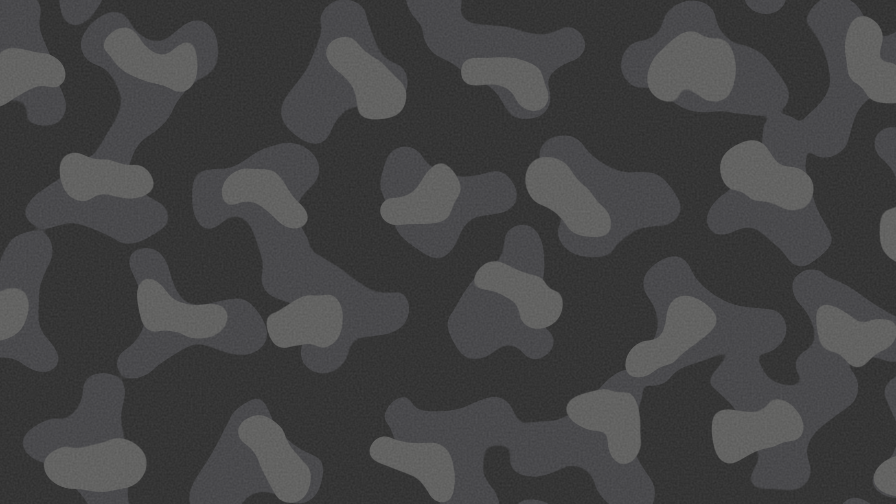
Give the GLSL for this pattern, as a WebGL 2 fragment shader.

```glsl
#version 300 es
precision highp float;

uniform vec2 u_resolution;
out vec4 outColor;

vec2 hash2(vec2 p) {
    vec3 q = fract(p.xyx * vec3(0.1031, 0.1030, 0.0973));
    q += dot(q, q.yzx + 33.33);
    return fract((q.xx + q.yz) * q.zy);
}

float gradientNoise(vec2 p) {
    vec2 i = floor(p), f = fract(p);
    vec2 u = f * f * f * (f * (f * 6.0 - 15.0) + 10.0);
    vec2 e = vec2(0.0, 1.0);
    float a = dot(hash2(i) * 2.0 - 1.0, f);
    float b = dot(hash2(i + e.yx) * 2.0 - 1.0, f - e.yx);
    float c = dot(hash2(i + e.xy) * 2.0 - 1.0, f - e.xy);
    float d = dot(hash2(i + e.yy) * 2.0 - 1.0, f - e.yy);
    return mix(mix(a, b, u.x), mix(c, d, u.x), u.y);
}

float smoothUnion(float a, float b, float k) {
    float h = max(k - abs(a - b), 0.0) / k;
    return min(a, b) - h * h * k * 0.25;
}

// Limb from the origin to tip, with its radius changing along the way
float limb(vec2 p, vec2 tip, float rootRadius, float tipRadius) {
    float h = clamp(dot(p, tip) / dot(tip, tip), 0.0, 1.0);
    return length(p - tip * h) - mix(rootRadius, tipRadius, smoothstep(0.0, 1.0, h));
}

vec2 direction(float angle) {
    return vec2(cos(angle), sin(angle));
}

// Large blob: three uneven arms around a common centre
float largeBlob(vec2 p, vec2 id) {
    float turn = hash2(id + 17.0).x * 6.2832;
    float d = 1.0;
    for (int i = 0; i < 3; i++) {
        vec2 r = hash2(id * 3.0 + vec2(float(i) * 41.0, 60.0));
        float angle = turn + float(i) * 2.094 + (r.y - 0.5) * 0.9;
        vec2 tip = direction(angle) * mix(0.07, 0.135, r.x);
        d = smoothUnion(d, limb(p, tip, 0.045, mix(0.035, 0.055, r.y)), 0.05);
    }
    return d;
}

// Small blob: two lobes joined by a bent waist
float smallBlob(vec2 p, vec2 id) {
    vec2 r = hash2(id + 91.0), s = hash2(id + 133.0);
    float angle = (r.x - 0.5) * 1.8 - 0.2;
    float bend = (r.y - 0.5) * 1.3;
    float a = limb(p, direction(angle + bend) * -0.055, 0.03, mix(0.031, 0.047, s.x));
    float b = limb(p, direction(angle - bend) * 0.055, 0.03, mix(0.031, 0.047, s.y));
    return smoothUnion(a, b, 0.03);
}

void main() {
    vec2 p = gl_FragCoord.xy / u_resolution.y;

    // Gentle warp makes the outlines organic
    vec2 q = p + 0.05 * vec2(gradientNoise(p * 7.0 + 20.0), gradientNoise(p * 7.0 + 70.0));

    // Nearest blobs on a jittered brick layout
    vec2 cell = vec2(0.34, 0.25);
    float largeDist = 1.0, smallDist = 1.0;
    for (int y = -1; y <= 1; y++) {
        float row = floor(q.y / cell.y) + float(y);
        float shift = 0.5 * mod(row, 2.0);
        for (int x = -1; x <= 1; x++) {
            float column = floor(q.x / cell.x - shift) + float(x);
            vec2 id = vec2(column, row) + 30.0;
            vec2 centre = (vec2(column + shift, row) + 0.5) * cell;
            centre += (hash2(id) - 0.5) * 0.06;
            vec2 offset = (hash2(id + 55.0) - 0.5) * vec2(0.12, 0.1);
            largeDist = smoothUnion(largeDist, largeBlob(q - centre, id), 0.02);
            smallDist = smoothUnion(smallDist, smallBlob(q - centre - offset, id), 0.01);
        }
    }

    // Layered greys with antialiased edges
    float edge = 0.8 / u_resolution.y;
    vec3 charcoal = vec3(0.208, 0.208, 0.208);
    vec3 slate = vec3(0.288, 0.288, 0.298);
    vec3 ash = vec3(0.388, 0.388, 0.384);
    vec3 color = mix(slate, charcoal, smoothstep(-edge, edge, largeDist));
    color = mix(ash, color, smoothstep(-edge, edge, smallDist));

    // Fine fabric grain
    color += 0.05 * gradientNoise(p * 230.0);
    outColor = vec4(color, 1.0);
}
```
